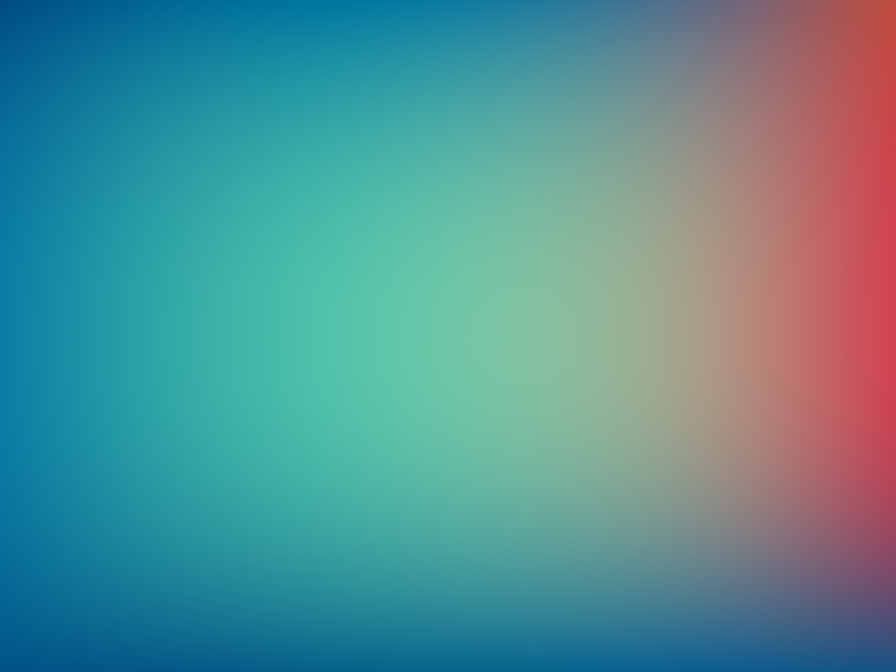
A WebGL 2 fragment shader for this background:

```glsl
#version 300 es
precision highp float;
// A soft mesh gradient: a teal-green glow between blue shade and a red right side.
// Three smooth horizontal colour ramps (top, centre, bottom) are blended
// vertically with a power falloff from the centre line.

#define CENTRE_HEIGHT 0.5
#define FALLOFF_UP 2.2
#define FALLOFF_DOWN 2.3
#define GRAIN 0.004

uniform vec2 u_resolution;
out vec4 fragColor;

const int STOPS = 6;

// Evenly spaced colour stops, left to right
const vec3 TOP[STOPS] = vec3[](
    vec3(0.00, 0.294, 0.51), vec3(0.00, 0.408, 0.592), vec3(0.00, 0.463, 0.627),
    vec3(0.125, 0.475, 0.612), vec3(0.404, 0.408, 0.498), vec3(0.753, 0.294, 0.235));
const vec3 CENTRE[STOPS] = vec3[](
    vec3(0.04, 0.49, 0.647), vec3(0.204, 0.667, 0.655), vec3(0.345, 0.769, 0.667),
    vec3(0.518, 0.753, 0.631), vec3(0.678, 0.592, 0.518), vec3(0.824, 0.255, 0.314));
const vec3 BOTTOM[STOPS] = vec3[](
    vec3(0.00, 0.322, 0.522), vec3(0.016, 0.345, 0.529), vec3(0.02, 0.38, 0.541),
    vec3(0.02, 0.392, 0.557), vec3(0.04, 0.365, 0.56), vec3(0.08, 0.322, 0.518));

// Catmull-Rom curve through the stops of one ramp
vec3 ramp(vec3 stops[STOPS], float x) {
    float position = clamp(x, 0.0, 1.0) * float(STOPS - 1);
    int i = min(int(position), STOPS - 2);
    float t = position - float(i);
    vec3 b = stops[i];
    vec3 c = stops[i + 1];
    vec3 a = i > 0 ? stops[i - 1] : 2.0 * b - c;
    vec3 d = i < STOPS - 2 ? stops[i + 2] : 2.0 * c - b;
    vec3 curve = 2.0 * a - 5.0 * b + 4.0 * c - d + t * (3.0 * (b - c) + d - a);
    return b + 0.5 * t * (c - a + t * curve);
}

float hash(vec2 p) {
    return fract(sin(dot(p, vec2(12.99, 78.23))) * 43758.5);
}

void main() {
    vec2 uv = gl_FragCoord.xy / u_resolution;

    // Distance from the centre line: 0 at the centre, 1 at either edge
    bool upper = uv.y > CENTRE_HEIGHT;
    float span = upper ? 1.0 - CENTRE_HEIGHT : CENTRE_HEIGHT;
    float reach = abs(uv.y - CENTRE_HEIGHT) / span;

    // Fade the centre ramp towards the nearer edge ramp
    vec3 edge = upper ? ramp(TOP, uv.x) : ramp(BOTTOM, uv.x);
    float fade = pow(reach, upper ? FALLOFF_UP : FALLOFF_DOWN);
    vec3 colour = mix(ramp(CENTRE, uv.x), edge, fade);

    // Fine dither against banding
    colour += GRAIN * (hash(uv) - 0.5);
    fragColor = vec4(clamp(colour, 0.0, 1.0), 1.0);
}
```
